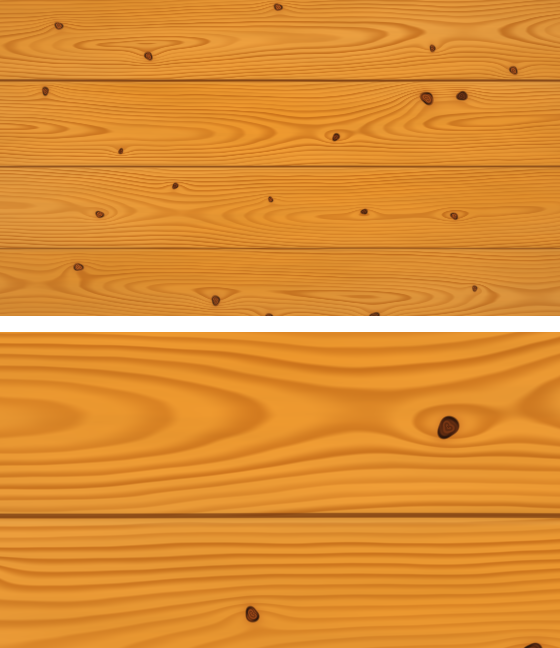
Top: the whole. Bottom: its middle third, enlarged.
This texture is drawn by a Shadertoy shader. Its source:

```glsl
// Four varnished pine boards stacked down the canvas, with growth rings and knots.
// Rings are contours of a depth field cut near the heart of each log; scattered
// knots push that field outwards, and layered sines add drift and fine fibres.

vec2 hash2(float n) {
    return fract(sin(vec2(n + 1.7, n + 8.3) * vec2(12.99, 78.23)) * 4375.85);
}

// Layered sines, each octave turned and doubled in frequency.
float waves(vec2 p, float seed) {
    float sum = 0.0, amp = 0.5;
    for (int i = 0; i < 4; i++) {
        sum += amp * sin(p.x + seed + 1.3 * sin(p.y + seed * 1.7));
        p = mat2(1.6, 1.2, -1.2, 1.6) * p;
        seed += 2.1;
        amp *= 0.5;
    }
    return sum;
}

// Distance from a knot centre in units of its radius, tilted and uneven.
float knotDistance(vec2 d, float radius, float tilt) {
    float c = cos(tilt), s = sin(tilt);
    d = mat2(c, -s, s, c) * d / radius;
    return length(d * vec2(0.88, 1.15)) + 0.07 * sin(3.0 * atan(d.y, d.x + 1e-4) + tilt * 9.0);
}

void mainImage(out vec4 fragColor, in vec2 fragCoord) {
    vec2 p = fragCoord / iResolution.y;
    float pixel = 1.0 / iResolution.y;

    // Board layout: slightly uneven rows, local height 0 to 0.266
    float row = (p.y - 0.214) / 0.2656;
    row += 0.025 * sin(1.5708 * row);
    float board = floor(row) + 1.0;
    float seed = board * 2.37 + 0.6;
    vec2 q = vec2(p.x, fract(row) * 0.266);

    // Depth below the heart line: arches in the middle, straight lines at the edges
    float heart = 0.13 + 0.025 * sin(q.x * 2.1 + seed * 3.0);
    float dy = q.y - heart + 0.007 * waves(q * vec2(4.0, 14.0), seed);
    float cut = 0.036 + 0.027 * sin(q.x * 3.7 + seed * 2.0) + 0.010 * sin(q.x * 8.3 + seed);
    float depth = length(vec2(dy, cut)) + 0.0015 * waves(q * vec2(12.0, 40.0), seed + 4.0);

    // Knots: bend the rings, and keep the nearest one for painting
    float nearest = 1e3, knotRadius = 0.01, knotTone = 0.0, knotAngle = 0.0;
    for (int i = 0; i < 5; i++) {
        float id = board * 5.0 + float(i);
        vec2 h = hash2(id), g = hash2(id + 40.0);
        vec2 centre = vec2((float(i) + h.x) * 0.356, mix(0.03, 0.236, h.y));
        float radius = mix(0.007, 0.0155, g.x) * (id == 13.0 ? 1.9 : 1.0);
        vec2 d = q - centre;
        vec2 spread = d / (radius * vec2(4.2, 2.1));
        depth -= 1.5 * radius * exp(-dot(spread, spread));
        float e = knotDistance(d, radius, g.y * 3.0);
        if (e < nearest) {
            nearest = e;
            knotRadius = radius;
            knotTone = g.y;
            knotAngle = atan(d.y, d.x + 1e-5);
        }
    }

    // Base colour drifts between pale and deep honey
    float drift = waves(q * vec2(1.8, 9.0), seed + 1.0);
    vec3 color = mix(vec3(0.93, 0.635, 0.26), vec3(0.905, 0.575, 0.165), 0.5 + 0.6 * drift);
    color *= 0.985 + 0.03 * hash2(board + 90.0).x;

    // Rings: slow rise into dark late wood, then a sharp fall
    float rings = depth / 0.0107;
    float t = fract(rings);
    float blur = fwidth(rings);
    float lateWood = smoothstep(0.25, 0.8, t) * (1.0 - smoothstep(0.8, 1.0, t));
    lateWood = mix(lateWood, 0.35, smoothstep(0.4, 0.9, blur));
    float strength = mix(0.25, 0.75, hash2(floor(rings) + board * 31.0).x);
    color = mix(color, vec3(0.75, 0.40, 0.08), lateWood * strength);

    // Fine fibres along the board
    color *= 1.0 + 0.022 * waves(q * vec2(9.0, 100.0), seed + 7.0);

    // Knots: stained halo, reddish core, broken dark rim
    float soft = 1.2 * pixel / knotRadius;
    float halo = exp(-1.6 * max(nearest - 1.0, 0.0));
    color = mix(color, vec3(0.78, 0.42, 0.12), 0.5 * halo);
    vec3 core = mix(vec3(0.34, 0.15, 0.06), vec3(0.60, 0.27, 0.08), knotTone);
    core *= 1.0 + 0.13 * sin(nearest * 17.0 + 2.0 * sin(knotAngle * 2.0));
    float rim = smoothstep(0.55, 0.85, nearest) * (0.65 + 0.35 * sin(knotAngle * 2.0 + seed));
    core = mix(core, vec3(0.17, 0.08, 0.04), rim);
    color = mix(color, core, 1.0 - smoothstep(1.0 - soft, 1.0 + soft, nearest));

    // Seams: dark groove, heavier towards the top, with a lit edge beneath
    float seam = round(row);
    float offset = (row - seam) * 0.266 + 0.0004 * sin(p.x * 9.0 + seam * 2.0);
    float halfWidth = 0.0018 + 0.0007 * seam;
    float groove = 1.0 - smoothstep(halfWidth - pixel, halfWidth + pixel, abs(offset));
    float lip = exp(-pow((offset + 0.0075) / 0.003, 2.0));
    color = mix(color, vec3(0.95, 0.68, 0.31), 0.4 * lip);
    color *= 1.0 - 0.10 * exp(-abs(offset) / 0.006);
    color = mix(color, vec3(0.46, 0.22, 0.06), groove * (0.6 + 0.13 * seam));

    // Light falls off and greys a little towards the corners
    vec2 fromCentre = fragCoord / iResolution.xy - vec2(0.5, 0.55);
    float falloff = dot(fromCentre, fromCentre);
    color = mix(color, vec3(0.82, 0.55, 0.28), 0.5 * falloff) * (1.0 - 0.12 * falloff);

    fragColor = vec4(clamp(color, 0.0, 1.0), 1.0);
}
```
